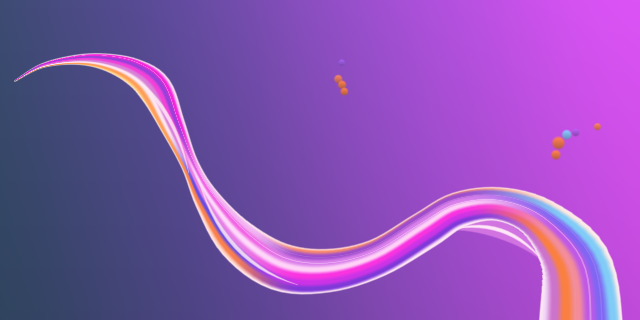
Give the GLSL for this background, as a Shadertoy shader.

```glsl
const int SPANS = 19;
const float PI = 3.14159;

// Ribbon centreline and half widths, in canvas heights
const vec2 KNOTS[20] = vec2[20](
    vec2(0.047, 0.747), vec2(0.130, 0.794), vec2(0.234, 0.813), vec2(0.326, 0.807),
    vec2(0.417, 0.776), vec2(0.486, 0.720), vec2(0.539, 0.609), vec2(0.594, 0.484),
    vec2(0.650, 0.372), vec2(0.743, 0.250), vec2(0.872, 0.167), vec2(1.021, 0.154),
    vec2(1.177, 0.193), vec2(1.328, 0.281), vec2(1.432, 0.344), vec2(1.560, 0.362),
    vec2(1.690, 0.312), vec2(1.797, 0.180), vec2(1.815, 0.0), vec2(1.800, -0.170));
const float WIDTHS[20] = float[20](
    0.002, 0.007, 0.015, 0.026, 0.042, 0.053, 0.040, 0.028, 0.042, 0.066,
    0.075, 0.068, 0.060, 0.060, 0.056, 0.053, 0.070, 0.109, 0.130, 0.135);

// Colours across the ribbon, lower edge to upper edge
const vec3 HEAD[8] = vec3[8](
    vec3(1.0, 0.85, 0.55), vec3(1.0, 0.62, 0.35), vec3(1.0, 0.9, 0.95), vec3(0.85, 0.5, 0.85),
    vec3(0.95, 0.25, 0.85), vec3(0.6, 0.25, 0.85), vec3(0.95, 0.15, 0.85), vec3(1.0, 0.8, 0.95));
const vec3 NECK[8] = vec3[8](
    vec3(1.0, 0.85, 0.8), vec3(0.98, 0.5, 0.3), vec3(0.4, 0.3, 0.9), vec3(0.9, 0.5, 0.9),
    vec3(1.0, 0.85, 0.98), vec3(0.95, 0.4, 0.9), vec3(0.95, 0.7, 0.95), vec3(1.0, 0.9, 0.95));
const vec3 BELLY[8] = vec3[8](
    vec3(1.0, 0.88, 0.97), vec3(0.5, 0.22, 0.85), vec3(0.8, 0.2, 0.9), vec3(0.98, 0.2, 0.88),
    vec3(1.0, 0.82, 0.97), vec3(0.85, 0.5, 0.92), vec3(0.62, 0.3, 0.8), vec3(0.98, 0.55, 0.42));
const vec3 TAIL[8] = vec3[8](
    vec3(0.95, 0.85, 0.97), vec3(0.8, 0.45, 0.8), vec3(0.98, 0.5, 0.25), vec3(0.95, 0.55, 0.6),
    vec3(0.75, 0.35, 0.9), vec3(0.5, 0.4, 0.95), vec3(0.5, 0.8, 0.97), vec3(1.0, 0.92, 0.88));

// Floating drops: centre, radius, position in the tail colours
const vec4 DROPS[9] = vec4[9](
    vec4(1.068, 0.804, 0.011, 0.64), vec4(1.057, 0.753, 0.014, 0.34), vec4(1.069, 0.735, 0.014, 0.29),
    vec4(1.076, 0.714, 0.013, 0.29), vec4(1.745, 0.553, 0.021, 0.28), vec4(1.737, 0.516, 0.016, 0.28),
    vec4(1.771, 0.579, 0.016, 0.86), vec4(1.799, 0.586, 0.013, 0.62), vec4(1.867, 0.604, 0.012, 0.33));

float hash(float n) { return fract(sin(n * 127.1) * 43758.5453); }

float noise(float x) {
    return mix(hash(floor(x)), hash(floor(x) + 1.0), smoothstep(0.0, 1.0, fract(x)));
}

vec3 ramp(vec3 colours[8], float x) {
    float lane = clamp(x, 0.0, 0.999) * 7.0;
    int i = int(lane);
    return mix(colours[i], colours[i + 1], smoothstep(0.1, 0.9, fract(lane)));
}

vec3 knot(int i) {
    int k = clamp(i, 0, SPANS);
    return vec3(KNOTS[k], WIDTHS[k]);
}

vec3 catmullRom(vec3 a, vec3 b, vec3 c, vec3 d, float t) {
    return b + 0.5 * t * (c - a + t * (2.0 * a - 5.0 * b + 4.0 * c - d + t * (3.0 * (b - c) + d - a)));
}

float alongSegment(vec2 p, vec2 a, vec2 b) {
    return clamp(dot(p - a, b - a) / dot(b - a, b - a), 0.0, 1.0);
}

// Returns signed offset, half width and position along the ribbon
vec3 ribbonCoords(vec2 p) {
    float nearest = 1e3;
    vec3 coords = vec3(0.0);
    for (int i = 0; i < SPANS; i++) {
        vec3 start = knot(i);
        for (int j = 1; j <= 6; j++) {
            vec3 end = catmullRom(knot(i - 1), knot(i), knot(i + 1), knot(i + 2), float(j) / 6.0);
            float h = alongSegment(p, start.xy, end.xy);
            vec3 foot = mix(start, end, h);
            float dist = length(p - foot.xy);
            if (dist < nearest) {
                vec2 dir = end.xy - start.xy, rel = p - start.xy;
                float side = dir.x * rel.y > dir.y * rel.x ? 1.0 : -1.0;
                nearest = dist;
                coords = vec3(side * dist, foot.z, float(i) + (float(j) - 1.0 + h) / 6.0);
            }
            start = end;
        }
    }
    return coords;
}

// Coverage of a tapered strand along a quadratic curve
float strand(vec2 p, vec2 a, vec2 b, vec2 c, float radius, float soft) {
    float edge = 1e3;
    vec2 start = a;
    for (int i = 1; i <= 14; i++) {
        float t = float(i) / 14.0;
        vec2 end = mix(mix(a, b, t), mix(b, c, t), t);
        float h = alongSegment(p, start, end);
        edge = min(edge, length(p - mix(start, end, h)) - radius * sin(PI * (t + (h - 1.0) / 14.0)));
        start = end;
    }
    return 1.0 - smoothstep(-soft, soft, edge);
}

vec3 backdrop(vec2 p) {
    float g = 0.5 * p.x + 0.1 * (p.y - 0.5);
    vec3 c = mix(vec3(0.20, 0.29, 0.40), vec3(0.35, 0.29, 0.59), smoothstep(-0.1, 0.36, g));
    c = mix(c, vec3(0.64, 0.31, 0.83), smoothstep(0.22, 0.74, g));
    c = mix(c, vec3(0.85, 0.32, 0.95), smoothstep(0.6, 1.05, g));
    return c * (0.91 + 0.1 * p.y);
}

vec3 ribbonColour(float v, float s) {
    float x = 0.5 + 0.5 * v + 0.035 * sin(s * 1.3);
    vec3 c = mix(ramp(HEAD, x), ramp(NECK, x), smoothstep(6.0, 7.5, s));
    c = mix(c, ramp(BELLY, x), smoothstep(9.0, 10.5, s));
    c = mix(c, ramp(TAIL, x), smoothstep(14.0, 16.5, s));
    // Fine glossy streaks and pale rims
    float streak = noise(x * 22.0 + 0.4 * s);
    c = mix(c, vec3(1.0, 0.88, 0.98), 0.4 * smoothstep(0.65, 1.0, streak));
    return mix(c, vec3(1.0, 0.92, 0.95), 0.75 * smoothstep(0.88, 0.98, abs(v)));
}

void mainImage(out vec4 fragColor, in vec2 fragCoord) {
    vec2 p = fragCoord / iResolution.y;
    float px = 1.0 / iResolution.y;
    vec3 colour = backdrop(p);

    // Softly focused drops
    for (int i = 0; i < 9; i++) {
        vec4 drop = DROPS[i];
        float dist = length(p - drop.xy) / drop.z;
        vec3 tint = ramp(TAIL, drop.w) * (0.9 + 0.2 * (p.y - drop.y) / drop.z);
        colour = mix(colour, tint, 0.9 * (1.0 - smoothstep(0.6, 1.15, dist)));
    }

    // Inner loop showing behind the bend
    vec2 loopA = vec2(1.40, 0.28), loopB = vec2(1.58, 0.33), loopC = vec2(1.70, 0.18);
    colour = mix(colour, vec3(0.82, 0.45, 0.88), strand(p, loopA, loopB, loopC, 0.026, px));
    colour = mix(colour, vec3(1.0, 0.9, 0.97), strand(p, loopA, loopB, loopC, 0.006, px));

    // Main ribbon
    vec3 r = ribbonCoords(p);
    float cover = 1.0 - smoothstep(-px, px, abs(r.x) - r.y);
    colour = mix(colour, ribbonColour(r.x / r.y, r.z), cover);

    // Bright folds across the twists
    vec3 foldColour = vec3(1.0, 0.92, 0.96);
    float folds = strand(p, vec2(0.40, 0.77), vec2(0.54, 0.68), vec2(0.59, 0.46), 0.006, px);
    folds = max(folds, strand(p, vec2(0.62, 0.44), vec2(0.70, 0.18), vec2(0.93, 0.11), 0.006, px));
    colour = mix(colour, foldColour, 0.85 * folds * cover);

    fragColor = vec4(colour, 1.0);
}
```
